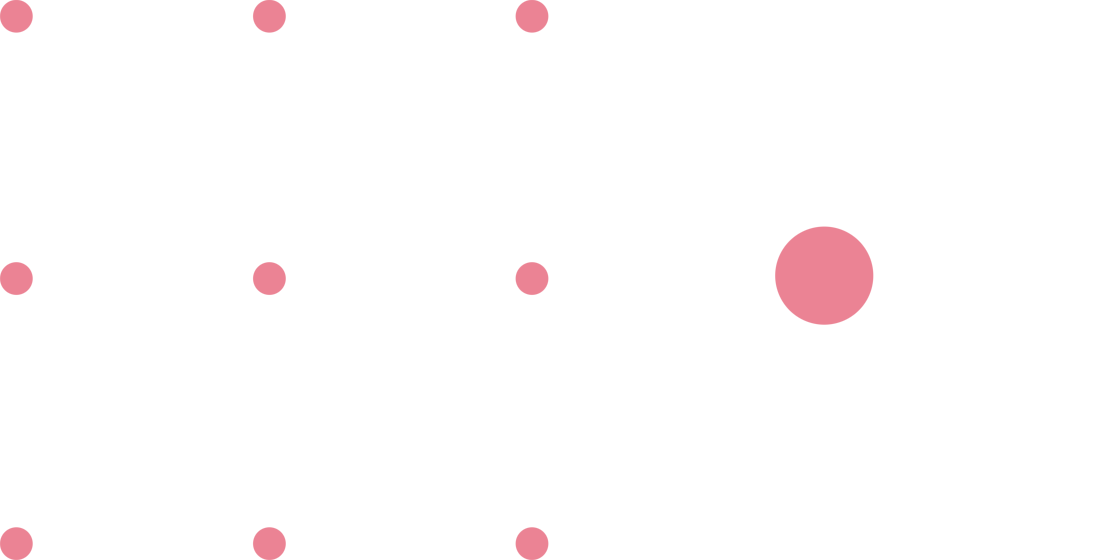
Left, the full canvas; right, a detail of the centre.
This pattern is drawn by a Shadertoy shader. Its source:

```glsl
// Three by three grid of pink dots on white, with a slightly shifted middle row and column.

float discDistance(vec2 point, vec2 center, float radius) {
    return length(point - center) - radius;
}

// Dot center for a grid cell, in units of canvas height
vec2 dotCenter(vec2 cell) {
    vec2 middle = vec2(equal(cell, vec2(1.0)));
    return vec2(0.0292) + cell * vec2(0.4604, 0.4709) + middle * vec2(-0.0085, 0.0025);
}

void mainImage(out vec4 fragColor, in vec2 fragCoord) {
    vec2 position = fragCoord / iResolution.y;
    float pixel = 1.0 / iResolution.y;

    // Nearest dot edge
    float edge = 1.0;
    for (int row = 0; row < 3; row++) {
        for (int column = 0; column < 3; column++) {
            vec2 center = dotCenter(vec2(column, row));
            edge = min(edge, discDistance(position, center, 0.0292));
        }
    }

    // Smooth dots over the white ground
    float coverage = 1.0 - smoothstep(-0.75 * pixel, 0.75 * pixel, edge);
    vec3 color = mix(vec3(1.0), vec3(0.92, 0.515, 0.58), coverage);
    fragColor = vec4(color, 1.0);
}
```
